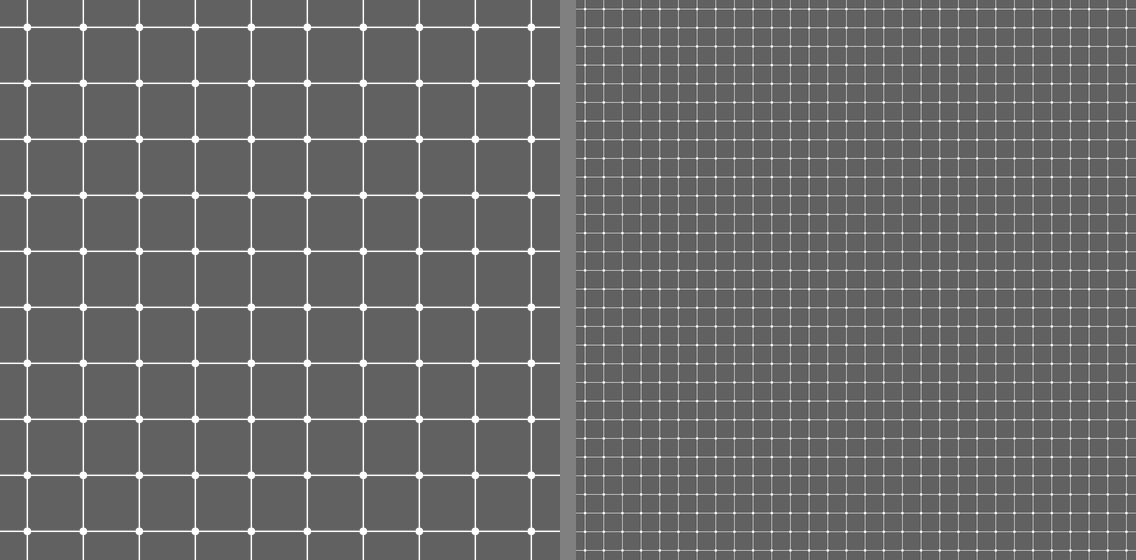
Left, the tile; right, the same tile 3 across and 3 down.
Give the GLSL for this pattern, as a Shadertoy shader.

```glsl
// Thin white square grid with a round dot at every crossing, on flat grey.
#define REPEATS 10.0
#define CROSSING vec2(0.488, 0.512)
#define LINE_WIDTH 0.026
#define DOT_RADIUS 0.070
#define GROUND_COLOR vec3(0.38)
#define LINE_COLOR vec3(1.0)

// Share of a pixel covered by a centred band, exact for thin bands too
vec2 bandCoverage(vec2 offset, float width, vec2 pixel) {
    vec2 low = max(offset - 0.5 * pixel, vec2(-0.5 * width));
    vec2 high = min(offset + 0.5 * pixel, vec2(0.5 * width));
    return clamp((high - low) / pixel, 0.0, 1.0);
}

float discCoverage(vec2 offset, float radius, float pixel) {
    return clamp(0.5 + (radius - length(offset)) / pixel, 0.0, 1.0);
}

void mainImage(out vec4 fragColor, in vec2 fragCoord) {
    // Offset from the nearest crossing, in cell units
    vec2 cell = fragCoord / iResolution.xy * REPEATS;
    vec2 offset = fract(cell - CROSSING + 0.5) - 0.5;
    vec2 pixel = REPEATS / iResolution.xy;

    // Lines in both directions, then the dots over them
    vec2 lines = bandCoverage(offset, LINE_WIDTH, pixel);
    float dots = discCoverage(offset, DOT_RADIUS, max(pixel.x, pixel.y));
    float ink = max(max(lines.x, lines.y), dots);

    fragColor = vec4(mix(GROUND_COLOR, LINE_COLOR, ink), 1.0);
}
```
